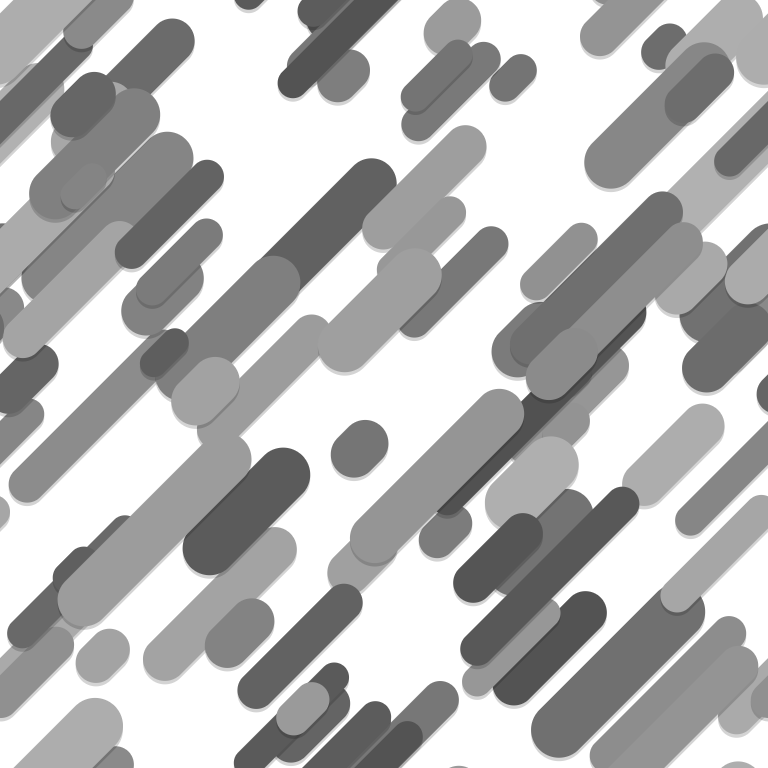
Reproduce this pattern procedurally as a Shadertoy shader.

```glsl
// Scattered grey capsules, all leaning at 45 degrees, stacked on white paper.
// Each one drops a thin hard shadow straight down on whatever lies below it.
// Offsets are wrapped to the unit square, so the pattern tiles on every side.

const int CAPSULE_COUNT = 82;
const vec3 PAPER = vec3(1.0);
const float DARKEST = 0.315;
const float LIGHTEST = 0.695;
const vec2 DIRECTION = vec2(0.70711);
const vec2 RADIUS_RANGE = vec2(0.018, 0.037);
const vec2 LENGTH_RANGE = vec2(0.02, 0.27);
const float SHADOW_DROP = 0.0045;
const float SHADOW_TONE = 0.83;

// Three independent random values in 0..1 from an integer seed
vec3 hash3(uint seed) {
    uvec3 v = uvec3(seed, 7u, 19u) * 1664525u + 1013904223u;
    for (int k = 0; k < 2; k++) {
        v.x += v.y * v.z;
        v.y += v.z * v.x;
        v.z += v.x * v.y;
        v ^= v >> 16u;
    }
    return vec3(v >> 8u) / 16777216.0;
}

// Shortest offset on the unit torus
vec2 wrapOffset(vec2 d) {
    return fract(d + 0.5) - 0.5;
}

// Signed distance to a capsule centred at the origin
float capsule(vec2 p, vec2 axis, float halfLength, float radius) {
    float along = clamp(dot(p, axis), -halfLength, halfLength);
    return length(p - axis * along) - radius;
}

// Antialiased coverage of a distance field
float coverage(float dist, float pixel) {
    return clamp(0.5 - dist / pixel, 0.0, 1.0);
}

// Evenly spread base position, loosened by a random shift
vec2 scatter(float index, vec2 random) {
    return fract(index * vec2(0.7549, 0.5698)) + (random - 0.5) * 0.4;
}

// Paints one capsule and its shadow over the colour below
vec3 paintCapsule(vec3 below, vec2 p, int i, float pixel) {
    float index = float(i);
    vec3 random = hash3(uint(i) + 1u);

    // Size and tone follow even sequences, keeping their shares balanced
    float lengthPick = pow(fract(index * 0.61803), 1.4);
    float tonePick = fract(index * 0.41421 + 0.3);
    float halfLength = 0.5 * mix(LENGTH_RANGE.x, LENGTH_RANGE.y, lengthPick);
    float radius = mix(RADIUS_RANGE.x, RADIUS_RANGE.y, random.z);
    vec3 tone = vec3(mix(DARKEST, LIGHTEST, tonePick));

    vec2 q = wrapOffset(p - scatter(index, random.xy));
    float body = capsule(q, DIRECTION, halfLength, radius);
    float shadow = capsule(q + vec2(0.0, SHADOW_DROP), DIRECTION, halfLength, radius);

    vec3 shaded = mix(below, below * SHADOW_TONE, coverage(shadow, pixel));
    return mix(shaded, tone, coverage(body, pixel));
}

void mainImage(out vec4 fragColor, in vec2 fragCoord) {
    float pixel = 1.0 / iResolution.y;
    vec2 uv = fragCoord * pixel;

    // Stack from the lowest capsule to the topmost
    vec3 color = PAPER;
    for (int i = 0; i < CAPSULE_COUNT; i++) {
        color = paintCapsule(color, uv, i, pixel);
    }
    fragColor = vec4(color, 1.0);
}
```
